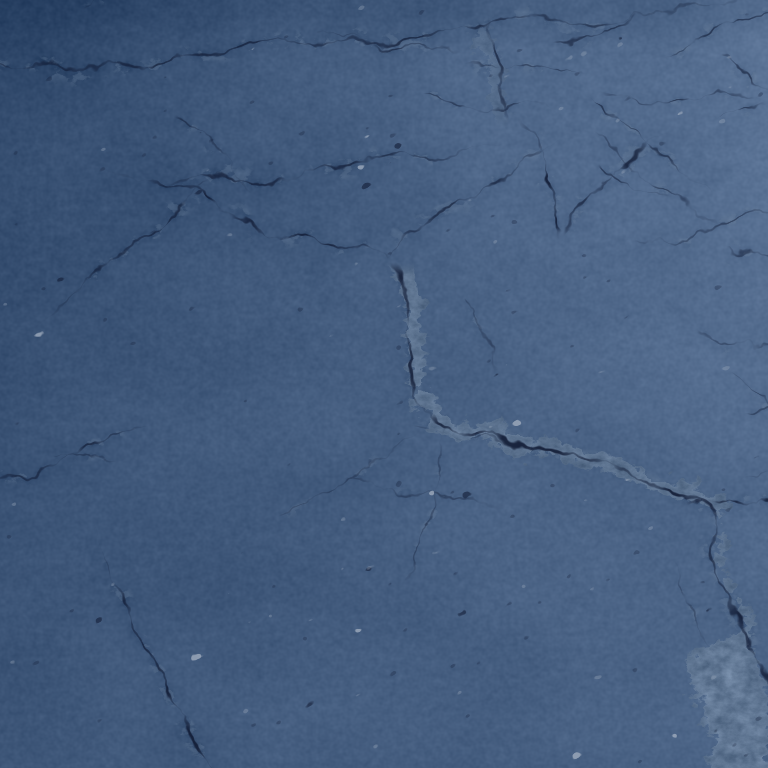
A WebGL 1 fragment shader for this texture:

```glsl
precision highp float;
// Weathered blue asphalt with a scabbed main crack, branches, hairlines and loose chips.
uniform vec2 u_resolution;

const vec3 BLUE_TINT = vec3(0.0, 0.096, 0.23);
const vec3 CRACK_COLOR = vec3(0.07, 0.11, 0.21);
const vec3 SCAB_COLOR = vec3(0.40, 0.485, 0.59);
const vec3 CHIP_COLOR = vec3(0.62, 0.67, 0.74);
const float SOFT = 0.0015;

float hash(vec2 p) {
  return fract(sin(dot(p, vec2(127.1, 311.7))) * 43758.545);
}

vec2 gradient(vec2 cell) {
  float angle = 6.2832 * hash(cell);
  return vec2(cos(angle), sin(angle));
}

float gradientNoise(vec2 p) {
  vec2 i = floor(p), f = fract(p);
  vec2 u = f * f * f * (f * (f * 6.0 - 15.0) + 10.0);
  vec2 e = vec2(1.0, 0.0);
  float low = mix(dot(gradient(i), f), dot(gradient(i + e), f - e), u.x);
  float high = mix(dot(gradient(i + e.yx), f - e.yx), dot(gradient(i + 1.0), f - 1.0), u.x);
  return mix(low, high, u.y);
}

float fbm(vec2 p) {
  float sum = 0.0, amplitude = 0.6;
  for (int i = 0; i < 4; i++) {
    sum += amplitude * gradientNoise(p);
    p = mat2(1.6, 1.2, -1.2, 1.6) * p + 7.3;
    amplitude *= 0.52;
  }
  return sum;
}

// Jagged domain shared by all cracks
vec2 jag(vec2 p) {
  return p + 0.026 * vec2(fbm(p * 17.0), fbm(p * 17.0 + 31.7))
           + 0.04 * vec2(gradientNoise(p * 5.0 + 3.1), gradientNoise(p * 5.0 + 17.9));
}

// x: dark line, y: stain around it
vec2 lineAndStain(float dist, float width, float strength) {
  float line = strength * (1.0 - smoothstep(width * 0.3, width + SOFT, dist));
  return vec2(line, min(1.0, 1.3 * strength) * exp(-dist / 0.010));
}

vec2 crack(vec2 p, vec2 a, vec2 b, float width, float strength) {
  vec2 ab = b - a;
  float t = clamp(dot(p - a, ab) / dot(ab, ab), 0.0, 1.0);
  float fade = smoothstep(0.0, 0.08, t) * (1.0 - smoothstep(0.6, 1.0, t));
  float broken = clamp(0.6 + 1.6 * gradientNoise(p * 33.0 + a * 9.0), 0.12, 1.0);
  return lineAndStain(length(p - a - ab * t), width * broken, strength * fade * broken);
}

float trunkX(float y) {
  return 0.50 + 0.33 * smoothstep(0.48, 0.32, y) + 0.28 * (0.65 - y);
}

// Signed distance to the main crack, positive on its right
float trunkDistance(vec2 p) {
  float slope = (trunkX(p.y + 0.005) - trunkX(p.y - 0.005)) / 0.01;
  return (p.x - trunkX(p.y)) / sqrt(1.0 + slope * slope);
}

// Ragged pale band
float scab(float dist, float halfWidth, float ragged) {
  return 1.0 - smoothstep(-0.002, 0.003, abs(dist) - halfWidth + 0.03 * ragged);
}

// Scattered grains, one at most in each cell
float specks(vec2 p, float cells, float share, float radius, float seed) {
  vec2 cell = floor(p * cells);
  vec2 center = vec2(hash(cell + seed), hash(cell + seed + 5.7)) * 0.7 + 0.15;
  vec2 offset = (fract(p * cells) - center) / cells;
  offset.y = offset.y * 1.5 - offset.x * 0.4;
  float size = radius * mix(0.4, 1.0, hash(cell + seed + 9.2));
  float dist = length(offset) + 0.005 * gradientNoise(p * 130.0);
  return step(hash(cell + seed + 2.4), share) * (1.0 - smoothstep(size - SOFT, size + SOFT, dist));
}

void main() {
  vec2 uv = gl_FragCoord.xy / u_resolution;
  vec2 p = jag(uv);
  float rough = fbm(uv * vec2(30.0, 42.0));
  float grit = fbm(uv * vec2(70.0, 95.0) + 11.0);

  // Broad light and worn surface
  float tone = mix(mix(0.240, 0.290, uv.x), mix(0.190, 0.372, uv.x), uv.y);
  tone += 0.045 * fbm(uv * vec2(4.0, 6.0)) - 0.045 * smoothstep(0.92, 1.0, uv.y);
  tone += 0.03 * rough * mix(0.4, 1.0, uv.y) + 0.026 * grit;
  tone += 0.022 * gradientNoise(uv * 120.0) + 0.02 * gradientNoise(uv * 215.0);

  // Main crack and its pale filling
  float trunk = trunkDistance(p);
  float reach = smoothstep(0.66, 0.64, uv.y);
  float low = smoothstep(0.19, 0.13, uv.y);
  float thin = smoothstep(0.36, 0.31, uv.y) * (1.0 - low);
  float flat_ = smoothstep(0.47, 0.44, uv.y) * (1.0 - thin) * (1.0 - low);
  float side = mix(mix(0.010, 0.003, flat_), -0.048, low);
  float band = mix(mix(0.012, 0.002, thin), 0.040, low);
  float filling = reach * scab(trunk - side, band, rough + 0.7 * grit);
  float gap = clamp(0.65 + 1.5 * gradientNoise(uv * 27.0), 0.15, 1.0);
  vec2 marks = lineAndStain(abs(trunk), 0.0034 * gap, reach * gap);

  // Long branches
  marks = max(marks, crack(p, vec2(-0.1, 0.885), vec2(1.1, 1.01), 0.0018, 0.75));
  marks = max(marks, crack(p, vec2(0.50, 0.65), vec2(0.12, 0.80), 0.002, 0.9));
  marks = max(marks, crack(p, vec2(0.49, 0.65), vec2(0.74, 0.82), 0.0016, 0.7));
  marks = max(marks, crack(p, vec2(0.28, 0.76), vec2(0.02, 0.57), 0.0016, 0.7));
  marks = max(marks, crack(p, vec2(0.22, 0.76), vec2(0.66, 0.81), 0.0016, 0.75));
  marks = max(marks, crack(p, vec2(0.29, -0.06), vec2(0.10, 0.33), 0.0026, 1.0));
  marks = max(marks, crack(p, vec2(-0.02, 0.36), vec2(0.22, 0.46), 0.002, 0.75));
  marks = max(marks, crack(p, vec2(0.73, 0.68), vec2(0.67, 0.84), 0.0025, 1.0));
  marks = max(marks, crack(p, vec2(0.73, 0.68), vec2(0.87, 0.85), 0.0022, 0.9));
  marks = max(marks, crack(p, vec2(0.88, 0.34), vec2(1.1, 0.34), 0.002, 0.9));

  // Scattered hairlines, flatter and denser toward the top
  for (int i = 0; i < 26; i++) {
    float id = float(i);
    vec2 start = vec2(hash(vec2(id, 1.3)), sqrt(hash(vec2(id, 4.7))));
    float angle = (hash(vec2(id, 8.1)) - 0.5) * mix(3.0, 1.6, start.y);
    vec2 span = mix(0.09, 0.25, hash(vec2(id, 6.2))) * vec2(cos(angle), sin(angle));
    marks = max(marks, crack(p, start, start + span, 0.0010, mix(0.25, 0.65, start.y)));
  }

  // Worn strip near the top and small flakes beside the cracks
  float strip = smoothstep(0.83, 0.86, uv.y) * smoothstep(0.98, 0.95, uv.y);
  filling = max(filling, 0.6 * strip * scab(p.x - 0.645, 0.006, rough + grit));
  marks = max(marks, strip * 0.7 * lineAndStain(abs(p.x - 0.655), 0.002, gap));
  float flakes = smoothstep(0.08, 0.25, rough + 0.5 * grit) * smoothstep(0.08, 0.4, marks.y);

  // Layers from the surface up
  vec3 color = vec3(tone) + BLUE_TINT;
  color -= 0.085 * marks.y * clamp(0.6 + 1.6 * rough + 1.6 * grit, 0.0, 1.4);
  color = mix(color, SCAB_COLOR + 0.16 * (rough + grit), max(0.78 * filling, 0.3 * flakes));
  color = mix(color, CRACK_COLOR, 0.9 * marks.x);
  color = mix(color, CRACK_COLOR, 0.6 * specks(uv, 9.0, 0.15, 0.006, 3.0));
  color = mix(color, CRACK_COLOR, 0.3 * specks(uv, 26.0, 0.14, 0.0035, 21.0));
  color = mix(color, CHIP_COLOR, 0.8 * specks(uv, 10.0, 0.10, 0.006, 47.0));
  color = mix(color, CHIP_COLOR, 0.35 * specks(uv, 24.0, 0.08, 0.0035, 63.0));
  gl_FragColor = vec4(color, 1.0);
}
```
